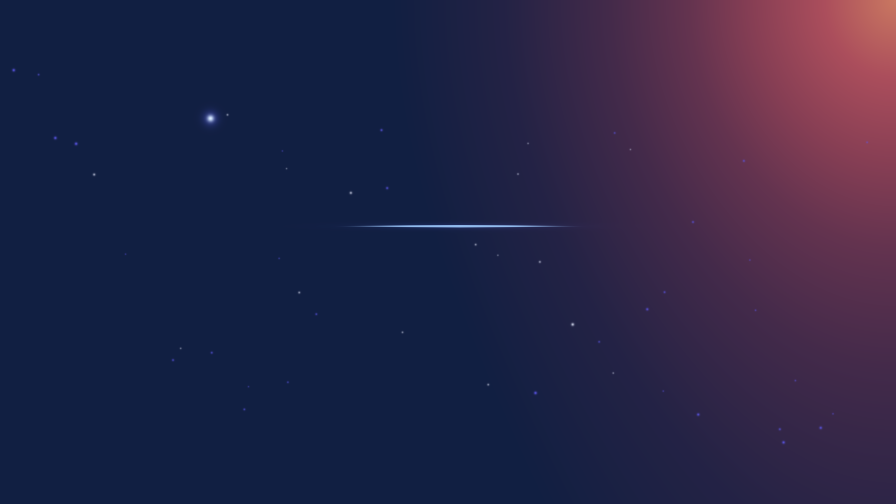
This background is drawn by a Shadertoy shader. Its source:

```glsl
// A navy night sky warmed by a sunset glow from the upper right corner,
// with scattered stars, one bright star and a thin tapering streak of light.
// The glow is a colour ramp over a bent distance; stars are hashed soft dots.

const vec3 NAVY = vec3(0.068, 0.121, 0.258);
const vec3 INDIGO = vec3(0.36, 0.34, 0.92);
const vec3 PALE = vec3(0.82, 0.84, 0.92);
const vec3 ICE = vec3(0.62, 0.80, 1.0);
const int STAR_COUNT = 48;

vec2 hash2(float n) {
    vec3 q = fract(n * vec3(0.1031, 0.1030, 0.0973));
    q += dot(q, q.yzx + 33.33);
    return fract((q.xx + q.yz) * q.zy);
}

// Blend towards a colour that begins at distance "far" and is full at "near".
vec3 rampStep(vec3 base, vec3 tint, float far, float near, float d) {
    return mix(base, tint, clamp((far - d) / (far - near), 0.0, 1.0));
}

// Distance from the upper right corner, stretched downwards.
float glowDistance(vec2 uv) {
    vec2 away = 1.0 - uv;
    return length(vec2(away.x, away.y * (0.54 - 0.14 * away.y)));
}

vec3 skyColour(float d) {
    vec3 c = NAVY;
    c = rampStep(c, vec3(0.14, 0.135, 0.27), 0.56, 0.435, d);
    c = rampStep(c, vec3(0.265, 0.165, 0.29), 0.435, 0.32, d);
    c = rampStep(c, vec3(0.39, 0.20, 0.31), 0.32, 0.232, d);
    c = rampStep(c, vec3(0.53, 0.245, 0.33), 0.232, 0.16, d);
    c = rampStep(c, vec3(0.67, 0.305, 0.36), 0.16, 0.08, d);
    return rampStep(c, vec3(0.79, 0.47, 0.38), 0.08, 0.0, d);
}

float softDot(vec2 p, vec2 centre, float radius) {
    vec2 q = (p - centre) / radius;
    return exp(-dot(q, q));
}

// Horizontal light that thins and fades towards both ends.
float streak(vec2 p, vec2 centre, float halfLength, float halfWidth, float pixel) {
    vec2 q = abs(p - centre);
    float taper = clamp(1.0 - q.x / halfLength, 0.0, 1.0);
    float width = halfWidth * sqrt(taper);
    float line = 1.0 - smoothstep(width - 0.5 * pixel, width + 0.5 * pixel, q.y);
    return line * smoothstep(0.0, 0.65, taper);
}

vec3 addStars(vec3 colour, vec2 p, float aspect, float pixel) {
    for (int i = 0; i < STAR_COUNT; i++) {
        float id = float(i) + 1.0;
        vec2 place = hash2(id * 17.31);
        vec2 kind = hash2(id * 41.73 + 5.0);
        vec2 centre = vec2(place.x * aspect, mix(0.12, 0.87, place.y));
        vec3 tint = mix(INDIGO, PALE, step(0.62, kind.x));
        float radius = max(mix(0.0018, 0.003, kind.y), 0.6 * pixel);
        float strength = mix(0.35, 0.85, kind.y);
        colour = mix(colour, tint, strength * softDot(p, centre, radius));
    }
    return colour;
}

void mainImage(out vec4 fragColor, in vec2 fragCoord) {
    float pixel = 1.0 / iResolution.y;
    float aspect = iResolution.x * pixel;
    vec2 uv = fragCoord / iResolution.xy;
    vec2 p = fragCoord * pixel;

    // Background and small stars
    vec3 colour = skyColour(glowDistance(uv));
    colour = addStars(colour, p, aspect, pixel);

    // Bright star with a blue halo
    vec2 beacon = vec2(0.235 * aspect, 0.765);
    colour += 0.30 * INDIGO * softDot(p, beacon, 0.015);
    colour = mix(colour, vec3(0.84, 0.92, 1.0), softDot(p, beacon, 0.0065));

    // Streak with a faint glow beneath it
    vec2 middle = vec2(0.513 * aspect, 0.551);
    vec2 glowSpace = (p - middle) / vec2(0.17, 0.006);
    colour += 0.12 * INDIGO * exp(-dot(glowSpace, glowSpace));
    colour = mix(colour, ICE, 0.9 * streak(p, middle, 0.255, 0.0023, pixel));

    fragColor = vec4(colour, 1.0);
}
```
